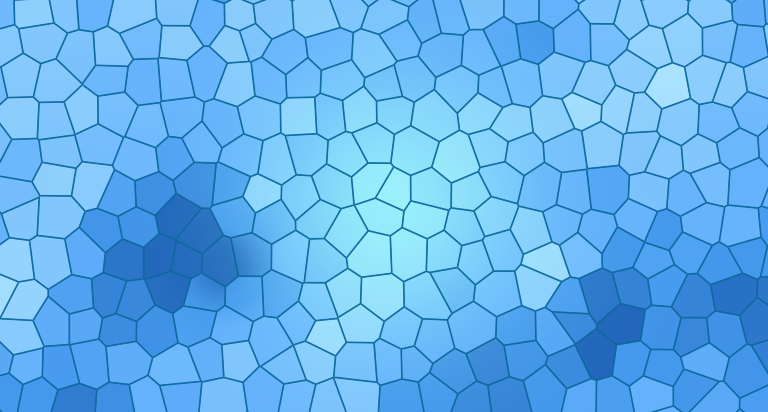
Give the GLSL for this pattern, as a Shadertoy shader.

```glsl
// Mosaic of blue irregular cells with thin teal seams and a soft cyan glow.

const float CELLS_HIGH = 11.6;     // cells along the canvas height
const float JITTER = 0.66;         // spread of cell seeds
const float SEAM_HALF = 0.024;     // half seam width, in cells
const float BASE_TONE = 0.53;
const float DRIFT = 0.30;          // slow tone variation
const float CELL_VARIATION = 0.24; // tone variation from cell to cell

const vec3 DEEP = vec3(0.13, 0.40, 0.73);
const vec3 AZURE = vec3(0.27, 0.60, 0.93);
const vec3 SKY = vec3(0.40, 0.70, 0.99);
const vec3 LIGHT = vec3(0.54, 0.80, 0.99);
const vec3 PALE = vec3(0.70, 0.91, 1.00);
const vec3 SEAM = vec3(0.05, 0.41, 0.62);
const vec3 GLOW = vec3(0.64, 1.00, 0.98);

const vec2 GLOW_CENTER = vec2(0.02, 0.01); // from the canvas centre
const float GLOW_RADIUS = 0.30;
const vec2 SHADE_CENTER = vec2(-0.39, -0.15);

// Tone patches: offset from centre, radius, tone change
const int PATCHES = 11;
const vec4 PATCH[PATCHES] = vec4[PATCHES](
    vec4(-0.53, -0.07, 0.19, -0.50), vec4(0.54, -0.31, 0.10, -0.60),
    vec4(0.23, -0.47, 0.17, -0.32), vec4(-0.76, -0.47, 0.20, -0.42),
    vec4(0.89, -0.34, 0.20, -0.30), vec4(0.67, 0.31, 0.22, 0.33),
    vec4(-0.89, -0.20, 0.14, 0.48), vec4(-0.76, 0.09, 0.16, 0.22),
    vec4(-0.30, 0.02, 0.08, 0.36), vec4(-0.09, -0.33, 0.12, 0.30),
    vec4(0.41, -0.15, 0.10, 0.34));

float hash(vec2 p) {
    return fract(sin(dot(p, vec2(127.1, 311.7))) * 43758.5453);
}

float noise(vec2 p) {
    vec2 i = floor(p), f = fract(p);
    f = f * f * (3.0 - 2.0 * f);
    return mix(mix(hash(i), hash(i + vec2(1, 0)), f.x),
               mix(hash(i + vec2(0, 1)), hash(i + vec2(1, 1)), f.x), f.y);
}

float falloff(vec2 offset, float radius) {
    return exp(-dot(offset, offset) / (radius * radius));
}

// Jittered seed on a grid with every other row shifted
vec2 seedOf(vec2 id) {
    vec2 wobble = vec2(hash(id), hash(id + 57.3)) - 0.5;
    return id + 0.5 + vec2(0.5 * mod(id.y, 2.0), 0.0) + JITTER * wobble;
}

// Returns the nearest seed and the distance to the cell border
vec3 voronoi(vec2 p) {
    float row = floor(p.y);
    vec2 home = vec2(floor(p.x - 0.5 * mod(row, 2.0)), row);
    vec2 nearest = vec2(0.0);
    float best = 1e5;
    for (int y = -2; y <= 2; y++)
    for (int x = -2; x <= 2; x++) {
        vec2 s = seedOf(home + vec2(x, y));
        float d = dot(s - p, s - p);
        if (d < best) { best = d; nearest = s; }
    }
    float border = 1e5;
    for (int y = -2; y <= 2; y++)
    for (int x = -2; x <= 2; x++) {
        vec2 s = seedOf(home + vec2(x, y));
        vec2 gap = s - nearest;
        if (dot(gap, gap) > 1e-5)
            border = min(border, dot(0.5 * (s + nearest) - p, normalize(gap)));
    }
    return vec3(nearest, border);
}

// Tone of a whole cell, 0 deep to 1 pale
float cellTone(vec2 seed) {
    vec2 c = seed / CELLS_HIGH;
    float tone = BASE_TONE + DRIFT * (noise(c * 5.0 + 20.0) - 0.5);
    tone += CELL_VARIATION * (hash(floor(seed * 64.0)) - 0.5);
    for (int i = 0; i < PATCHES; i++)
        tone += PATCH[i].w * falloff(c - PATCH[i].xy, PATCH[i].z);
    return tone;
}

vec3 palette(float t) {
    vec3 c = mix(DEEP, AZURE, smoothstep(0.05, 0.36, t));
    c = mix(c, SKY, smoothstep(0.36, 0.54, t));
    c = mix(c, LIGHT, smoothstep(0.54, 0.74, t));
    return mix(c, PALE, smoothstep(0.74, 1.0, t));
}

void mainImage(out vec4 fragColor, in vec2 fragCoord) {
    vec2 p = (fragCoord - 0.5 * iResolution.xy) / iResolution.y;
    vec3 cell = voronoi(p * CELLS_HIGH);

    // Flat cell tone under smooth light and shade
    float tone = cellTone(cell.xy) - 0.25 * falloff(p - SHADE_CENTER, 0.10);
    tone += 0.06 * smoothstep(0.1, 0.5, p.y);
    vec3 color = palette(tone);
    color = mix(color, GLOW, 0.72 * falloff(p - GLOW_CENTER, GLOW_RADIUS));

    // Smooth seams
    float pixel = CELLS_HIGH / iResolution.y;
    float seam = 1.0 - smoothstep(SEAM_HALF - 0.6 * pixel, SEAM_HALF + 0.6 * pixel, cell.z);
    fragColor = vec4(mix(color, SEAM, 0.95 * seam), 1.0);
}
```
